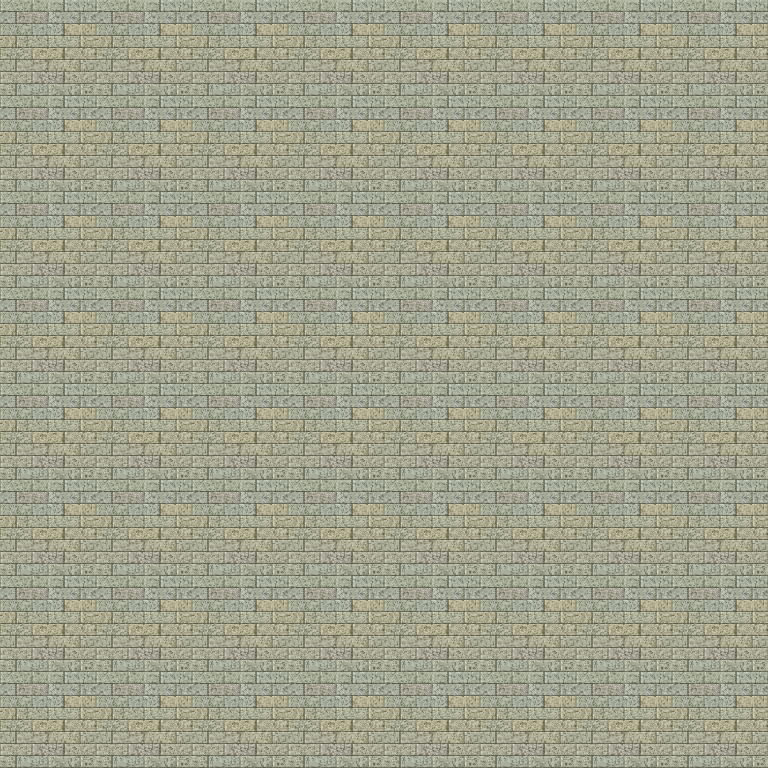
A three.js fragment shader for this texture:

```glsl
// Speckled brick wall in running bond: 8 x 8 identical panels of 3 x 8 bricks.
varying vec2 vUv;

const float PANELS = 8.0;
const vec2 PANEL_BRICKS = vec2(3.0, 8.0);
const vec3 SAGE = vec3(0.650, 0.688, 0.622);
const vec3 STRAW = vec3(0.706, 0.692, 0.568);
const vec3 MAUVE = vec3(0.674, 0.660, 0.606);
const vec3 MORTAR = vec3(0.33, 0.32, 0.26);

float hash(vec2 p) {
  vec3 q = fract(p.xyx * vec3(0.1031, 0.1030, 0.0973));
  q += dot(q, q.yzx + 33.33);
  return fract((q.x + q.y) * q.z);
}

// Value noise that wraps after a whole number of cells.
float wrapNoise(vec2 p, float period, float seed) {
  vec2 cell = floor(p);
  vec2 f = fract(p);
  f = f * f * (3.0 - 2.0 * f);
  vec2 a = mod(cell, period) + seed;
  vec2 b = mod(cell + 1.0, period) + seed;
  return mix(mix(hash(a), hash(vec2(b.x, a.y)), f.x),
             mix(hash(vec2(a.x, b.y)), hash(b), f.x), f.y);
}

// Soft line around zero distance.
float line(float distance, float halfWidth, float softness) {
  return 1.0 - smoothstep(halfWidth - softness, halfWidth + softness, abs(distance));
}

// 1 for the chosen brick of a panel, 0 for the others.
float isBrick(vec2 brick, vec2 chosen) {
  return 1.0 - step(0.5, length(brick - chosen));
}

// Straw courses mid-panel, sage courses between, a few odd bricks.
vec3 brickTint(vec2 brick) {
  float band = 0.75 - 0.5 * smoothstep(0.5, 3.5, abs(brick.y - 4.0));
  float warmth = clamp(band + 0.6 * (hash(brick + 7.0) - 0.5), 0.0, 1.0);
  warmth = mix(warmth, 0.0, isBrick(brick, vec2(2.0, 2.0)));
  warmth = mix(warmth, 1.0, isBrick(brick, vec2(0.0, 2.0)));
  float accent = isBrick(brick, vec2(0.0, 1.0)) + isBrick(brick, vec2(2.0, 6.0));
  float mauve = max(accent, 0.4 * hash(brick + 23.0));
  return mix(mix(SAGE, STRAW, warmth), MAUVE, mauve);
}

// Fine pale grain with scattered dark pits.
vec3 addGrain(vec3 color, vec2 panelUv) {
  float fine = wrapNoise(panelUv * 93.0, 93.0, 3.0);
  float pits = wrapNoise(panelUv * 83.0, 83.0, 171.0);
  float hue = wrapNoise(panelUv * 67.0, 67.0, 337.0) - 0.5;
  color += 0.22 * (fine - 0.5) + hue * vec3(0.03, 0.02, -0.04);
  return color - 0.20 * smoothstep(0.60, 0.92, pits);
}

void main() {
  // Brick coordinates; courses are numbered downward within a panel.
  vec2 wall = vUv * PANELS * PANEL_BRICKS;
  float course = PANEL_BRICKS.y - 1.0 - mod(floor(wall.y), PANEL_BRICKS.y);
  wall.x += 1.5 * mod(course, 2.0) - 2.0;
  vec2 brick = vec2(mod(floor(wall.x), PANEL_BRICKS.x), course);
  vec2 local = fract(wall);
  vec2 panelUv = fract(vUv * PANELS);

  vec3 color = addGrain(brickTint(brick), panelUv);

  // Lit upper edge.
  color += 0.045 * line(local.y - 0.93, 0.05, 0.04);

  // Pale head joints with a shaded side; every third one is deeper.
  float fromJoint = local.x - step(0.5, local.x);
  float joint = floor(wall.x + 0.5);
  float deep = 1.0 - step(0.5, mod(joint, PANEL_BRICKS.x));
  color += 0.08 * line(fromJoint - 0.05, 0.025, 0.02);
  color = mix(color, MORTAR, line(fromJoint, 0.022, 0.014) * mix(0.38, 0.72, deep));

  // Dark bed joint below each course, worn unevenly along its length.
  float bed = 1.0 - smoothstep(0.06, 0.14, local.y);
  float wear = wrapNoise(panelUv * 91.0, 91.0, 509.0);
  color = mix(color, MORTAR, bed * mix(0.42, 1.0, wear));

  gl_FragColor = vec4(clamp(color, 0.0, 1.0), 1.0);
}
```
